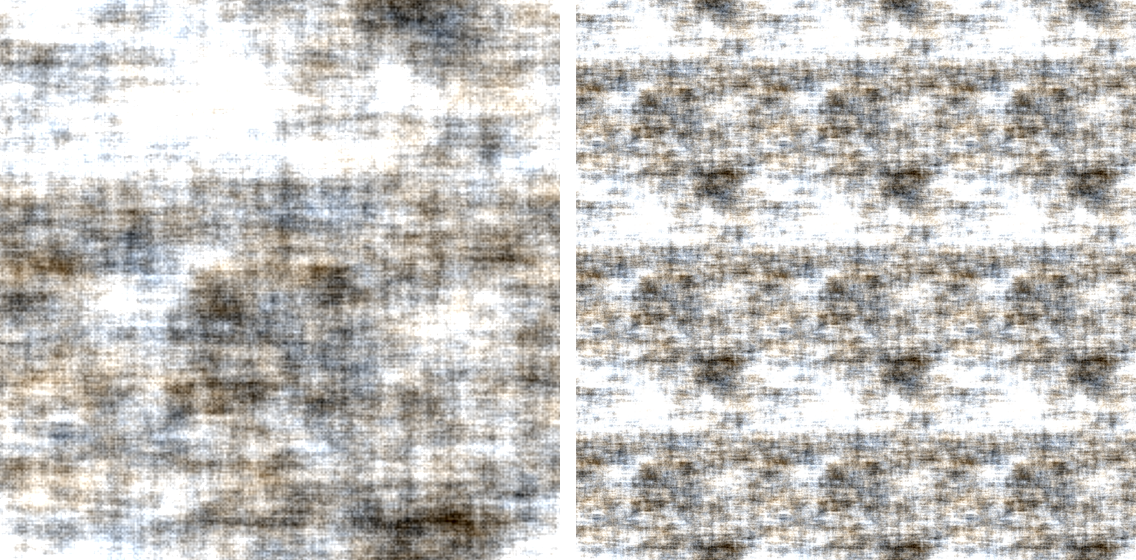
Left, the tile; right, the same tile 3 across and 3 down.
Give the GLSL for this texture, as a Shadertoy shader.

```glsl
const float TAU = 6.2831853;

// Integer hash of a lattice cell, from -1 to 1
float hashCell(vec2 cell, float seed) {
    uvec3 v = uvec3(cell, seed) * uvec3(1597u, 3571u, 7919u);
    uint h = (v.x ^ (v.y << 7u) ^ (v.z << 15u)) + v.x * v.y + v.z;
    h = (h ^ (h >> 16u)) * 73244475u;
    h = (h ^ (h >> 15u)) * 73244475u;
    h ^= h >> 16u;
    return float(h & 65535u) / 32767.5 - 1.0;
}

// Smooth noise that wraps after a whole number of cells
float wrapNoise(vec2 uv, vec2 cells, float seed) {
    vec2 p = uv * cells;
    vec2 base = floor(p);
    vec2 f = p - base;
    f = f * f * (3.0 - 2.0 * f);
    vec2 lo = mod(base, cells);
    vec2 hi = mod(base + 1.0, cells);
    float bottom = mix(hashCell(lo, seed), hashCell(vec2(hi.x, lo.y), seed), f.x);
    float top = mix(hashCell(vec2(lo.x, hi.y), seed), hashCell(hi, seed), f.x);
    return mix(bottom, top, f.y);
}

// Octaves of wrapping noise, each shifted to hide the lattice
float layeredNoise(vec2 uv, vec2 cells, int octaves, float gain, float seed) {
    float sum = 0.0;
    float weight = 1.0;
    for (int i = 0; i < octaves; i++) {
        float layer = seed + float(i);
        vec2 shift = fract(layer * vec2(0.618, 0.414));
        sum += weight * wrapNoise(uv + shift, cells, layer);
        cells *= 2.0;
        weight *= gain;
    }
    return sum;
}

// Broad light area above a darker horizontal band
float broadShade(vec2 uv, vec2 lightCentre) {
    vec2 wave = cos(TAU * (uv - lightCentre));
    return 0.65 * wave.y + 0.4 * wave.x + 0.45 * wave.x * wave.y;
}

// Faint crossed threads
float weave(vec2 uv, float threads) {
    vec2 wave = sin(TAU * threads * uv);
    return 0.5 * (wave.x + wave.y);
}

void mainImage(out vec4 fragColor, in vec2 fragCoord) {
    vec2 uv = fragCoord / iResolution.xy;

    // Clouds, long horizontal streaks, short vertical fibres and grain
    float shade = broadShade(uv, vec2(0.28, 0.80));
    shade += 0.95 * layeredNoise(uv, vec2(5.0, 7.0), 6, 0.75, 11.0);
    shade += 0.60 * layeredNoise(uv, vec2(3.0, 30.0), 4, 0.85, 31.0);
    shade += 0.40 * layeredNoise(uv, vec2(40.0, 8.0), 3, 0.85, 51.0);
    shade += 0.50 * wrapNoise(uv, vec2(256.0), 71.0);
    shade += 0.16 * weave(uv, 170.0);
    float light = 0.80 + 0.235 * shade;

    // Brown and blue-grey patches, warmer in the dark parts
    float tint = layeredNoise(uv, vec2(6.0, 10.0), 5, 0.8, 91.0);
    vec3 warmShift = vec3(0.032, 0.0, -0.042);
    vec3 darkWarmth = vec3(0.03, 0.0, -0.045) * max(1.0 - light, 0.0);
    vec3 color = vec3(light) + warmShift * tint + darkWarmth;

    fragColor = vec4(clamp(color, 0.0, 1.0), 1.0);
}
```
